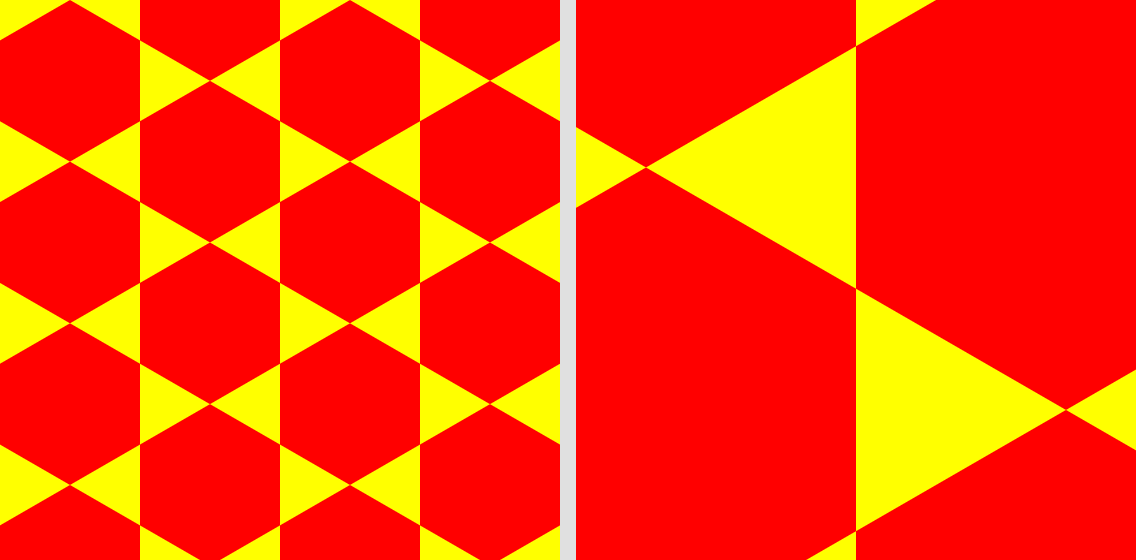
Left: the whole. Right: its middle third, enlarged.
This pattern is drawn by a Shadertoy shader. Its source:

```glsl
// Trihexagonal tiling: red hexagons meeting at their corners, yellow triangles between.

#define COLUMNS 4.0
#define HEXAGON_COLOR vec3(1.0, 0.0, 0.0)
#define TRIANGLE_COLOR vec3(1.0, 1.0, 0.0)
#define EDGE_PIXELS 1.0

const float SQRT3 = sqrt(3.0);

// Signed distance to parallel lines one unit apart, positive in the stripe around u = 0
float stripeDistance(float u) {
    return 0.5 - abs(mod(u + 1.0, 2.0) - 1.0);
}

// Smoothed sign of the stripe: +1 or -1, with a soft step at each line
float stripeSign(float u, float edge) {
    return clamp(2.0 * stripeDistance(u) / edge, -1.0, 1.0);
}

void mainImage(out vec4 fragColor, in vec2 fragCoord) {
    // Unit is one column width, measured from the top left corner
    float unitsPerPixel = COLUMNS / iResolution.y;
    vec2 p = vec2(fragCoord.x, iResolution.y - fragCoord.y) * unitsPerPixel;

    // Place the first hexagon against the left and top borders
    p -= vec2(0.5, 1.0 / SQRT3);

    // Crossing a line of any of the three directions swaps the color
    float edge = EDGE_PIXELS * unitsPerPixel;
    float parity = 1.0;
    for (int i = 0; i < 3; i++) {
        float angle = radians(60.0) * float(i);
        parity *= stripeSign(dot(p, vec2(cos(angle), sin(angle))), edge);
    }

    vec3 color = mix(TRIANGLE_COLOR, HEXAGON_COLOR, 0.5 + 0.5 * parity);
    fragColor = vec4(color, 1.0);
}
```
